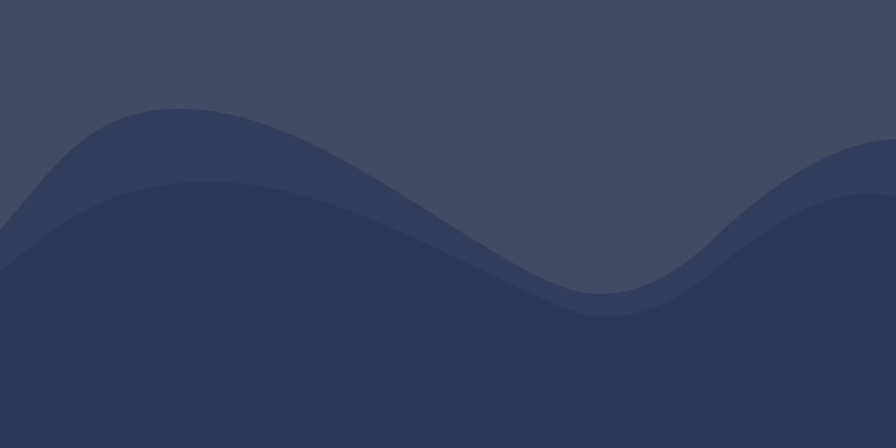
This background is drawn by a Shadertoy shader. Its source:

```glsl
// Two layered dusk-blue waves under a flat slate sky.
// Each crest is a cubic Hermite spline through a few knots, and every
// layer is filled below its crest with an antialiased edge.

#define SKY_COLOR   vec3(0.255, 0.294, 0.388)
#define BACK_COLOR  vec3(0.196, 0.239, 0.357)
#define FRONT_COLOR vec3(0.165, 0.216, 0.337)
#define EDGE_WIDTH  1.0
#define KNOTS 7

// Knots: x (0 to 2), height (0 to 1), slope
const vec3 BACK_WAVE[KNOTS] = vec3[KNOTS](
    vec3(0.000, 0.487, 1.15), vec3(0.130, 0.638, 1.05),
    vec3(0.404, 0.757, 0.00), vec3(1.172, 0.398, -0.55),
    vec3(1.341, 0.344, 0.00), vec3(1.589, 0.464, 0.95),
    vec3(2.000, 0.690, 0.05));

const vec3 FRONT_WAVE[KNOTS] = vec3[KNOTS](
    vec3(0.000, 0.396, 0.75), vec3(0.130, 0.494, 0.68),
    vec3(0.469, 0.594, 0.00), vec3(1.188, 0.344, -0.46),
    vec3(1.349, 0.293, 0.00), vec3(1.589, 0.392, 0.85),
    vec3(2.000, 0.560, -0.25));

// Cubic Hermite height between two knots
float hermite(float x, vec3 a, vec3 b) {
    float span = b.x - a.x;
    float t = (x - a.x) / span;
    float s = 1.0 - t;
    return s * s * ((1.0 + 2.0 * t) * a.y + t * span * a.z)
         + t * t * ((1.0 + 2.0 * s) * b.y - s * span * b.z);
}

float crest(float x, vec3 knots[KNOTS]) {
    float height = knots[0].y;
    for (int i = 0; i < KNOTS - 1; i++) {
        if (x >= knots[i].x) height = hermite(x, knots[i], knots[i + 1]);
    }
    return height;
}

// Coverage of the area below a crest
float below(vec2 p, vec3 knots[KNOTS]) {
    float d = p.y - crest(p.x, knots);
    float blur = EDGE_WIDTH * fwidth(d);
    return 1.0 - smoothstep(-0.5 * blur, 0.5 * blur, d);
}

void mainImage(out vec4 fragColor, in vec2 fragCoord) {
    // Canvas units: two wide, one high
    vec2 p = fragCoord / iResolution.xy * vec2(2.0, 1.0);

    // Paint from back to front
    vec3 color = SKY_COLOR;
    color = mix(color, BACK_COLOR, below(p, BACK_WAVE));
    color = mix(color, FRONT_COLOR, below(p, FRONT_WAVE));
    fragColor = vec4(color, 1.0);
}
```
